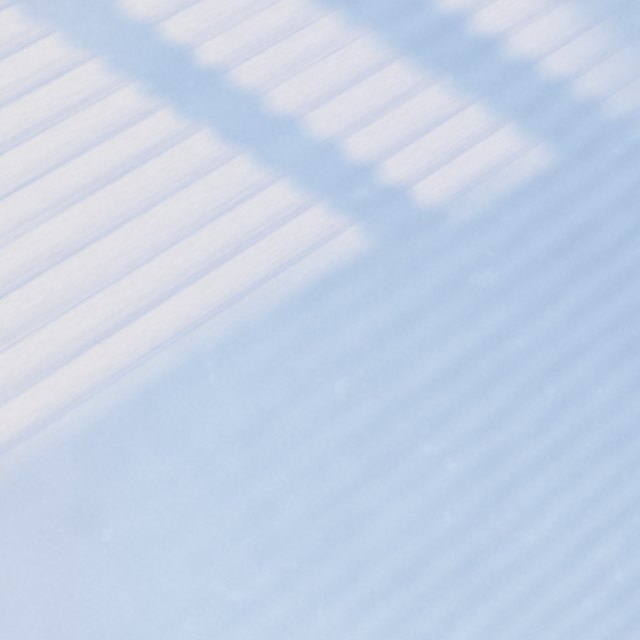
A three.js fragment shader for this texture:

```glsl
// Groomed snow with fanned furrows, sunlit strips and soft blue diagonal shadows.
varying vec2 vUv;

float hash(vec2 p) {
  vec3 q = fract(vec3(p.xyx) * 0.1031);
  q += dot(q, q.yzx + 33.33);
  return fract((q.x + q.y) * q.z);
}

float noise(vec2 p) {
  vec2 cell = floor(p);
  vec2 f = fract(p);
  f = f * f * (3.0 - 2.0 * f);
  float low = mix(hash(cell), hash(cell + vec2(1.0, 0.0)), f.x);
  float high = mix(hash(cell + vec2(0.0, 1.0)), hash(cell + vec2(1.0)), f.x);
  return mix(low, high, f.y);
}

float fbm(vec2 p) {
  float sum = 0.0;
  float gain = 0.5;
  for (int i = 0; i < 5; i++) {
    sum += gain * noise(p);
    p = mat2(1.6, 1.2, -1.2, 1.6) * p + 7.3;
    gain *= 0.5;
  }
  return sum;
}

// Furrow count across the slope; whole numbers fall on the creases.
float furrowPhase(vec2 p) {
  float start = (p.y - 0.72 * p.x) / (1.0 - 0.22 * p.x);
  float bow = (start - 0.6) / 0.17;
  start -= 0.018 * exp(-bow * bow);
  return (start - 0.284) / 0.0775;
}

// Soft falling stripe, given its height at the left edge.
float shadowBand(vec2 p, float height, float halfWidth, float blur) {
  float d = abs(p.y + 0.64 * p.x - height);
  return 1.0 - smoothstep(halfWidth - blur, halfWidth + blur, d);
}

// Fraction of sunlight reaching the snow.
float sunlight(vec2 p, float ripple) {
  vec2 q = p + vec2(0.0, 0.006 * ripple + 0.014 * (fbm(p * 24.0) - 0.5));
  float edge = 0.275 + 0.69 * q.x - 0.17 * q.x * q.x;
  float lit = smoothstep(-0.045, 0.05, q.y - edge);
  lit *= 1.0 - shadowBand(q, 1.056, 0.052, 0.024);
  lit *= 1.0 - shadowBand(q, 1.376, 0.060, 0.032);
  lit *= 1.0 - 0.75 * shadowBand(q, 1.610, 0.045, 0.040);
  return lit * (1.0 - 0.55 * smoothstep(0.80, 1.05, p.x));
}

vec3 sunnySnow(vec2 p, float phase) {
  float f = fract(phase);
  float slope = (1.0 - smoothstep(0.0, 0.65, f)) * smoothstep(0.0, 0.03, f);
  float crease = 1.0 - smoothstep(0.0, 0.07, min(f, 1.0 - f));
  float streak = noise(vec2(p.x * 5.0, phase * 13.0));
  float dash = noise(vec2(p.x * 75.0, phase * 20.0)) - 0.5;
  float shade = slope * (0.25 + 0.55 * streak) + 0.35 * crease;
  vec3 bright = mix(vec3(0.885, 0.882, 0.900), vec3(0.868, 0.872, 0.912),
                    smoothstep(0.0, 0.7, p.x));
  return mix(bright, vec3(0.765, 0.800, 0.890), shade) + 0.014 * dash;
}

vec3 shadedSnow(vec2 p, float phase, float ripple) {
  float toCorner = smoothstep(0.25, 1.55, p.x * 0.75 + p.y);
  vec3 blue = mix(vec3(0.765, 0.832, 0.915), vec3(0.690, 0.777, 0.888), toCorner);
  float haze = 1.0 - smoothstep(0.0, 0.30, p.x);
  blue = mix(blue, vec3(0.785, 0.820, 0.898), 0.7 * haze);
  float relief = 0.013 * ripple * smoothstep(0.05, 0.85, p.x);
  float clumps = fbm(vec2(p.x * 8.0, phase * 0.9)) - 0.48;
  float lumps = fbm(p * 22.0 + 4.0) - 0.48;
  float crumbs = smoothstep(0.66, 0.84, fbm(p * 30.0 + 19.0));
  return blue + vec3(1.0, 0.85, 0.55)
    * (relief + 0.035 * clumps + 0.025 * lumps + 0.025 * crumbs);
}

void main() {
  float phase = furrowPhase(vUv);
  float wobble = 0.35 * (fbm(vUv * 12.0) - 0.5);
  float ripple = sin(6.28318 * (phase + wobble) - 1.8);

  vec3 shade = shadedSnow(vUv, phase, ripple);
  vec3 sun = sunnySnow(vUv, phase);
  vec3 color = mix(shade, sun, sunlight(vUv, ripple));

  // Fine snow grain
  color += 0.012 * (noise(vUv * 230.0) - 0.5);
  gl_FragColor = vec4(color, 1.0);
}
```
